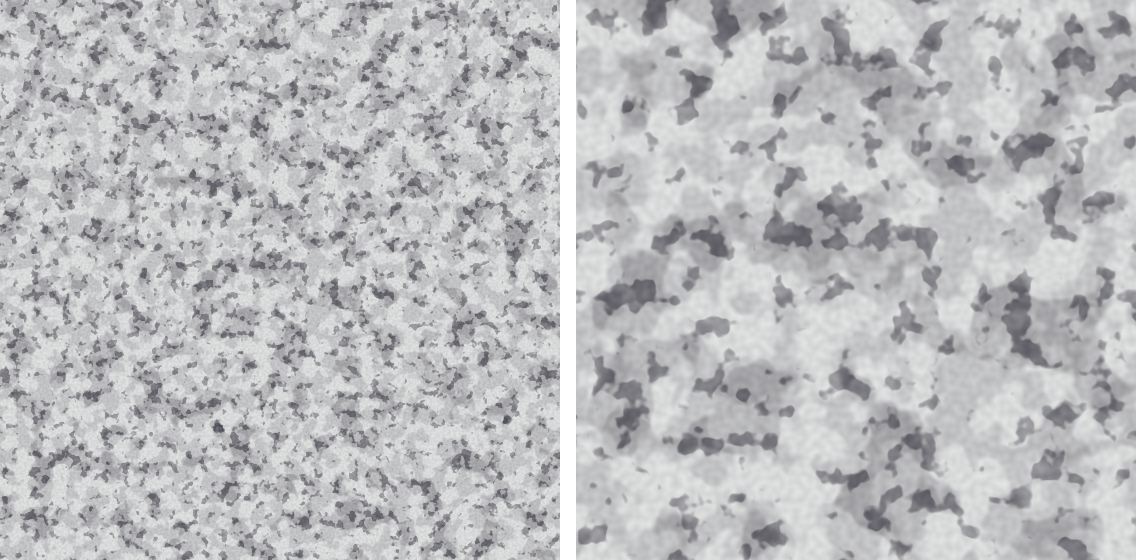
Left: the whole. Right: its middle third, enlarged.
A WebGL 1 fragment shader for this texture:

```glsl
precision highp float;
// Pale speckled granite: white ground, soft grey grains, clustered dark mica flecks.
uniform vec2 u_resolution;

const vec3 LIGHT = vec3(0.850, 0.855, 0.855);
const vec3 DARK = vec3(0.375, 0.367, 0.398);

// Grains per canvas width
const float PALE_SCALE = 33.0;
const float QUARTZ_SCALE = 20.0;
const float MICA_SCALE = 56.0;
const float GRIT_SCALE = 210.0;
const float SPOT_SCALE = 6.0;

// How far each mineral moves the tone from LIGHT (0) to DARK (1)
const float PALE_DEPTH = 0.19;
const float QUARTZ_DEPTH = 0.25;
const float MICA_DEPTH = 0.52;
const float SPOT_DEPTH = 0.60;
const float GRIT_DEPTH = 0.032;

// Soft thresholds, in standard deviations of the noise
const vec2 PALE_EDGE = vec2(-0.60, 0.65);
const vec2 QUARTZ_EDGE = vec2(0.25, 0.95);
const vec2 MICA_EDGE = vec2(0.75, 1.70);
const float MICA_CLUSTERING = 0.42;
const float SPOT_CHANCE = 0.14;
const float SPOT_RADIUS = 0.008;

const float NOISE_GAIN = 4.65; // brings gradient noise to unit deviation
const float FBM_GAIN = 0.873;  // does the same for the sum of three octaves
const mat2 OCTAVE_TURN = mat2(1.6, 1.2, -1.2, 1.6);

float hash(vec2 p) {
  vec3 q = fract(vec3(p.xyx) * 0.1031);
  q += dot(q, q.yzx + 33.33);
  return fract((q.x + q.y) * q.z);
}

vec2 gradient(vec2 cell) {
  float angle = 6.28318 * hash(cell);
  return vec2(cos(angle), sin(angle));
}

float gradientNoise(vec2 p) {
  vec2 i = floor(p);
  vec2 f = p - i;
  vec2 u = f * f * f * (f * (f * 6.0 - 15.0) + 10.0);
  vec2 e = vec2(1.0, 0.0);
  float a = dot(gradient(i), f);
  float b = dot(gradient(i + e.xy), f - e.xy);
  float c = dot(gradient(i + e.yx), f - e.yx);
  float d = dot(gradient(i + e.xx), f - e.xx);
  return NOISE_GAIN * mix(mix(a, b, u.x), mix(c, d, u.x), u.y);
}

float fbm(vec2 p) {
  float sum = 0.0;
  float amplitude = FBM_GAIN;
  for (int octave = 0; octave < 3; octave++) {
    sum += amplitude * gradientNoise(p);
    p = OCTAVE_TURN * p + 17.3;
    amplitude *= 0.5;
  }
  return sum;
}

// Rare round flecks, at most one per cell, with edges roughened by noise
float spots(vec2 p, float roughness) {
  vec2 cell = floor(p * SPOT_SCALE);
  vec2 jitter = vec2(hash(cell + 51.0), hash(cell + 87.0));
  vec2 center = (cell + 0.2 + 0.6 * jitter) / SPOT_SCALE;
  float radius = SPOT_RADIUS * (1.0 + 0.18 * roughness);
  float disc = 1.0 - smoothstep(0.65 * radius, 1.2 * radius, length(p - center));
  return disc * step(hash(cell + 23.0), SPOT_CHANCE);
}

void main() {
  vec2 p = gl_FragCoord.xy / min(u_resolution.x, u_resolution.y);

  // Mineral fields
  float paleField = fbm(p * PALE_SCALE + 41.0);
  float quartzField = fbm(p * QUARTZ_SCALE + 113.0);
  float micaField = fbm(p * MICA_SCALE + 207.0) + MICA_CLUSTERING * quartzField;
  float grit = gradientNoise(p * GRIT_SCALE + 319.0);

  // Layered darkness
  float darkness = PALE_DEPTH * smoothstep(PALE_EDGE.x, PALE_EDGE.y, paleField);
  darkness += QUARTZ_DEPTH * smoothstep(QUARTZ_EDGE.x, QUARTZ_EDGE.y, quartzField);
  darkness += MICA_DEPTH * smoothstep(MICA_EDGE.x, MICA_EDGE.y, micaField);
  darkness += SPOT_DEPTH * spots(p, micaField);
  darkness = min(darkness, 1.08) + GRIT_DEPTH * grit;

  gl_FragColor = vec4(mix(LIGHT, DARK, darkness), 1.0);
}
```
